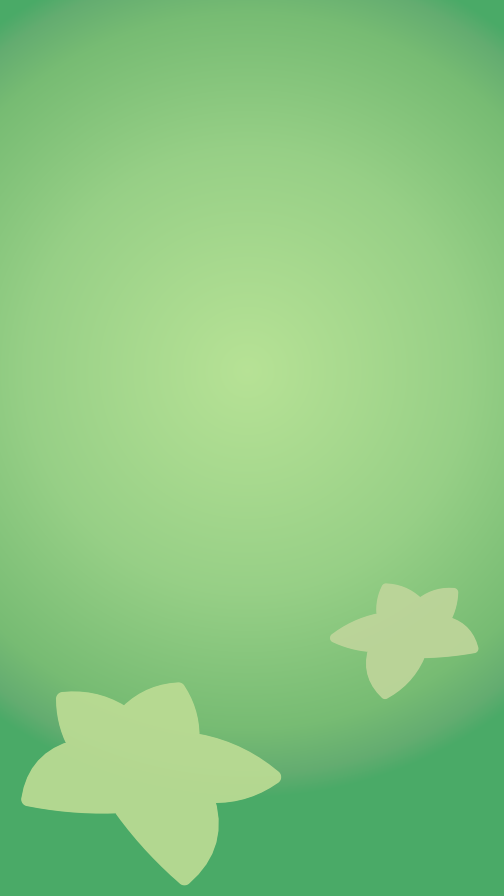
A Shadertoy shader for this background:

```glsl
// A soft green radial glow that darkens to a flat rim, with two pale
// rounded stars near the bottom. Each star is a signed distance to ten
// bulged edges, sampled as quadratic curves and then inflated.
// Lengths are in hundredths of the canvas width.

const int CORNERS = 10;
const int STEPS = 8;

// Corners run clockwise; z is how far the edge after a corner bulges
// outward, as a share of that edge's length.
float starDistance(vec2 p, vec3 corners[CORNERS], float rounding) {
    float nearest = 1e6;
    float side = 1.0;
    for (int i = 0; i < CORNERS; i++) {
        vec2 a = corners[i].xy;
        vec2 b = corners[(i + 1) % CORNERS].xy;
        vec2 chord = b - a;
        vec2 bulge = vec2(-chord.y, chord.x) * corners[i].z;
        vec2 from = a;
        for (int k = 1; k <= STEPS; k++) {
            float t = float(k) / float(STEPS);
            vec2 to = k == STEPS ? b : a + chord * t + bulge * 4.0 * t * (1.0 - t);
            vec2 e = to - from;
            vec2 w = p - from;
            vec2 gap = w - e * clamp(dot(w, e) / dot(e, e), 0.0, 1.0);
            nearest = min(nearest, dot(gap, gap));
            // Flip the sign at each crossing of a ray cast to the right
            if ((from.y > p.y) != (to.y > p.y) && w.x < e.x * w.y / e.y) side = -side;
            from = to;
        }
    }
    return side * sqrt(nearest) - rounding;
}

// Radial ramp from the bright core to the rim
vec3 glow(float r) {
    vec3 c = mix(vec3(0.715, 0.885, 0.585), vec3(0.655, 0.85, 0.557), clamp(r / 22.0, 0.0, 1.0));
    c = mix(c, vec3(0.59, 0.812, 0.525), clamp((r - 22.0) / 22.0, 0.0, 1.0));
    c = mix(c, vec3(0.465, 0.735, 0.45), clamp((r - 44.0) / 27.0, 0.0, 1.0));
    c = mix(c, vec3(0.39, 0.675, 0.44), clamp((r - 71.0) / 9.0, 0.0, 1.0));
    return mix(c, vec3(0.292, 0.665, 0.405), clamp((r - 80.0) / 4.5, 0.0, 1.0));
}

void mainImage(out vec4 fragColor, in vec2 fragCoord) {
    float pixel = 100.0 / iResolution.x;
    vec2 p = fragCoord * pixel;
    vec3 color = glow(length(p - vec2(49.1, 104.2)));

    // Large star, lower left
    vec3 large[CORNERS] = vec3[CORNERS](
        vec3(12.5, 39.1, 0.09), vec3(24.8, 36.1, 0.10),
        vec3(35.4, 41.0, 0.08), vec3(38.2, 31.0, 0.07),
        vec3(54.4, 23.6, 0.09), vec3(41.0, 19.9, 0.17),
        vec3(36.6, 3.5, 0.03), vec3(23.6, 17.8, 0.03),
        vec3(5.6, 19.2, 0.165), vec3(15.0, 29.6, 0.065));
    float cover = smoothstep(0.6, -0.6, starDistance(p, large, 1.39) / pixel);
    color = mix(color, vec3(0.735, 0.86, 0.578), 0.92 * cover);

    // Small star, right
    vec3 small[CORNERS] = vec3[CORNERS](
        vec3(76.6, 61.1, 0.10), vec3(83.3, 58.1, 0.10),
        vec3(90.0, 60.2, 0.06), vec3(88.4, 54.6, 0.15),
        vec3(94.0, 49.1, 0.02), vec3(83.6, 48.1, 0.09),
        vec3(76.4, 40.0, 0.16), vec3(74.1, 49.3, 0.05),
        vec3(66.4, 51.2, 0.06), vec3(75.7, 55.3, 0.08));
    cover = smoothstep(0.6, -0.6, starDistance(p, small, 0.93) / pixel);
    color = mix(color, vec3(0.745, 0.834, 0.604), 0.92 * cover);

    fragColor = vec4(color, 1.0);
}
```
